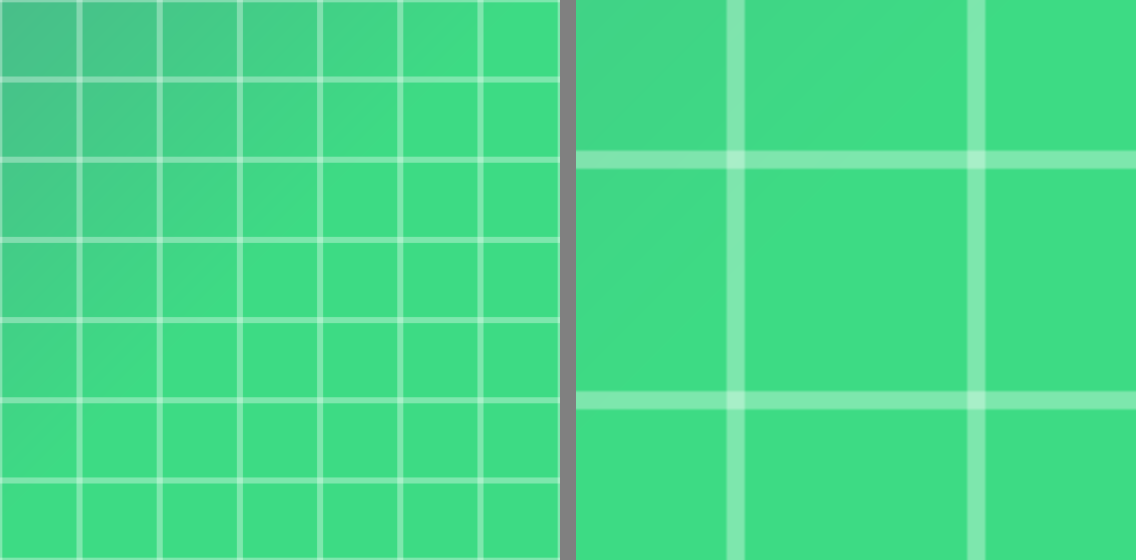
Left, the full canvas; right, a detail of the centre.
This pattern is drawn by a WebGL 2 fragment shader. Its source:

```glsl
#version 300 es
precision highp float;
// Square grid of translucent white lines on a green ground.
// The ground fades from a dull corner at the upper left; the two line
// directions are layered separately, so crossings come out brighter.

uniform vec2 u_resolution;
out vec4 fragColor;

// Coverage of evenly spaced lines, for each axis on its own
vec2 gridLines(vec2 p, float pitch, float halfWidth, float softness) {
    // Cells are centred on the canvas, lines lie on cell borders
    vec2 cell = fract((p - 0.5) / pitch);
    vec2 distanceToLine = abs(cell - 0.5) * pitch;
    return 1.0 - smoothstep(halfWidth - softness, halfWidth + softness, distanceToLine);
}

void main() {
    vec2 uv = gl_FragCoord.xy / u_resolution;

    // Diagonal fade from the upper left corner
    float fade = clamp((uv.x + 1.0 - uv.y) / 0.95, 0.0, 1.0);
    vec3 dullGreen = vec3(0.285, 0.745, 0.54);
    vec3 brightGreen = vec3(0.24, 0.86, 0.518);
    vec3 color = mix(dullGreen, brightGreen, fade);

    // White lines, one layer per direction
    float softness = max(0.0012, 0.7 / min(u_resolution.x, u_resolution.y));
    vec2 lines = 0.33 * gridLines(uv, 0.1432, 0.0054, softness);
    color = mix(color, vec3(1.0), lines.x);
    color = mix(color, vec3(1.0), lines.y);

    fragColor = vec4(color, 1.0);
}
```
